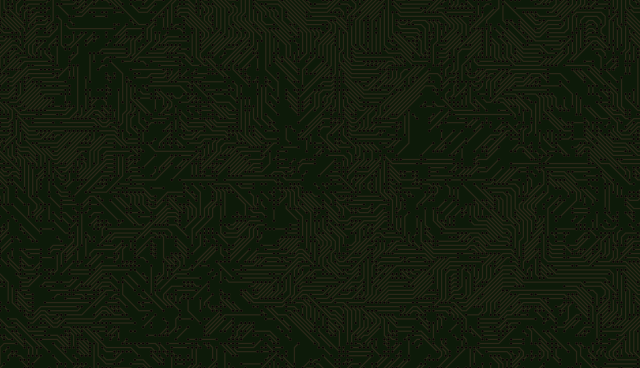
Give the GLSL for this pattern, as a WebGL 2 fragment shader.

```glsl
#version 300 es
precision highp float;
precision highp int;
// Circuit board: thin copper traces on dark green, ending in drilled pads.
// Every grid node gets a heading from smooth noise, in steps of 45 degrees, and
// links to the node ahead; each node accepts one trace, so traces never merge.

#define ROWS 90.0          // grid nodes over the canvas height
#define TRACE_WIDTH 0.30   // in grid units, as are the radii
#define PAD_RADIUS 0.36
#define HOLE_RADIUS 0.25
#define CUT_CHANCE 0.03    // share of single links left open
#define GAP_CHANCE 0.50    // share of lanes left out where the board is sparse
#define LANE_LENGTH 11.0
#define MAIN_HEADING -0.9  // -1 runs down to the right
#define HEADING_SPREAD 8.5
#define REGION_SCALE 0.10
#define DETAIL_SCALE 0.33

uniform vec2 u_resolution;
out vec4 fragColor;

const vec3 BOARD = vec3(0.050, 0.103, 0.036);
const vec3 COPPER = vec3(0.172, 0.153, 0.095);
const vec3 HOLE = vec3(0.035, 0.015, 0.020);

// Integer hash to 0..1
float hash(vec2 cell) {
    uvec2 q = uvec2(ivec2(cell) + 4096);
    uint n = q.x * 1597334677u ^ q.y * 3812015801u;
    n = (n ^ (n >> 15)) * 2246822519u;
    n = (n ^ (n >> 13)) * 3266489917u;
    return float((n ^ (n >> 16)) >> 8) / 16777216.0;
}

float valueNoise(vec2 p) {
    vec2 cell = floor(p);
    vec2 f = fract(p);
    f = f * f * (3.0 - 2.0 * f);
    float low = mix(hash(cell), hash(cell + vec2(1, 0)), f.x);
    float high = mix(hash(cell + vec2(0, 1)), hash(cell + vec2(1, 1)), f.x);
    return mix(low, high, f.y);
}

// Eighths of a turn, kept in -4..3
float wrapTurn(float h) {
    return mod(h + 4.0, 8.0) - 4.0;
}

// 0 points right, 1 up-right, -1 down-right and so on
float heading(vec2 node) {
    float n = 0.65 * valueNoise(node * REGION_SCALE)
            + 0.35 * valueNoise(node * DETAIL_SCALE + 71.3);
    return wrapTurn(round(MAIN_HEADING + HEADING_SPREAD * (n - 0.5)));
}

vec2 stepAlong(float h) {
    float angle = h * 0.785398;
    return round(vec2(cos(angle), sin(angle)));
}

// Whole stretches of a lane stay empty, more of them in sparse areas
bool isGap(vec2 node, float h) {
    vec2 along = stepAlong(h);
    float lane = dot(node, vec2(-along.y, along.x));
    float stretch = floor(dot(node, along) / (LANE_LENGTH * dot(along, along)) + hash(vec2(lane, 37)));
    float sparse = smoothstep(0.35, 0.8, valueNoise(node * 0.06 + 23.7));
    return hash(vec2(lane + 500.0, stretch * 8.0 + h)) < GAP_CHANCE * sparse;
}

// Does this node try to leave along h? Rising diagonals yield to falling ones.
bool wantsToLeave(vec2 node, float h) {
    if (heading(node) != h || hash(node + 913.0) < CUT_CHANCE || isGap(node, h)) return false;
    if (h != 1.0 && h != -3.0) return true;
    vec2 corner = h == 1.0 ? node : node - 1.0;
    return heading(corner + vec2(0, 1)) != -1.0 && heading(corner + vec2(1, 0)) != 3.0;
}

// Is a trace trying to enter this node after a turn of t eighths?
bool offered(vec2 node, float h, float t) {
    float incoming = wrapTurn(h + t);
    return wantsToLeave(node - stepAlong(incoming), incoming);
}

// Straight traces win over turning ones at the node ahead
bool hasLink(vec2 node, float h) {
    if (!wantsToLeave(node, h)) return false;
    vec2 ahead = node + stepAlong(h);
    float aheadHeading = heading(ahead);
    float t = wrapTurn(h - aheadHeading);
    if (abs(t) > 1.0) return false;
    if (t == 0.0) return true;
    if (offered(ahead, aheadHeading, 0.0)) return false;
    return t > 0.0 || !offered(ahead, aheadHeading, 1.0);
}

bool hasEntry(vec2 node, float h) {
    return offered(node, h, 0.0) || offered(node, h, 1.0) || offered(node, h, -1.0);
}

void main() {
    float pixel = ROWS / u_resolution.y;
    vec2 p = gl_FragCoord.xy * pixel;
    vec2 nearest = round(p);

    // Traces leaving the surrounding nodes
    float traceDistance = 9.0;
    for (int i = 0; i < 9; i++) {
        vec2 node = nearest + vec2(i % 3 - 1, i / 3 - 1);
        float h = heading(node);
        vec2 along = stepAlong(h);
        float d = length(p - node - along * clamp(dot(p - node, along) / dot(along, along), 0.0, 1.0));
        if (d < TRACE_WIDTH + pixel && d < traceDistance && hasLink(node, h)) traceDistance = d;
    }
    float copper = clamp(0.5 + (0.5 * TRACE_WIDTH - traceDistance) / pixel, 0.0, 1.0);

    // A pad where a trace begins or ends
    float h = heading(nearest);
    float hole = 0.0;
    if (hasLink(nearest, h) != hasEntry(nearest, h)) {
        float r = length(p - nearest);
        copper = max(copper, clamp(0.5 + (PAD_RADIUS - r) / pixel, 0.0, 1.0));
        hole = clamp(0.5 + (HOLE_RADIUS - r) / pixel, 0.0, 1.0);
    }
    fragColor = vec4(mix(mix(BOARD, COPPER, copper), HOLE, hole), 1.0);
}
```
